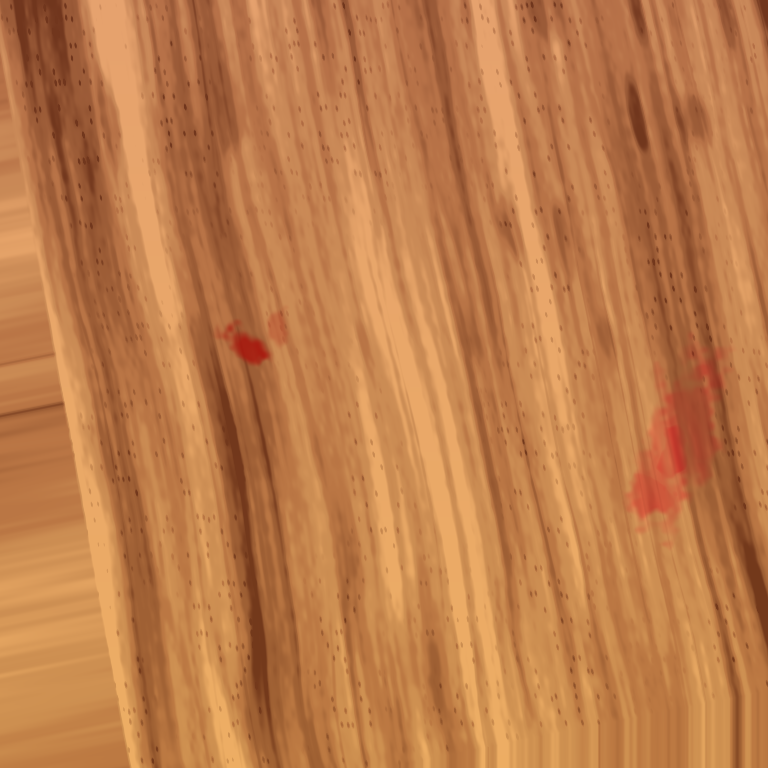
Write a three.js fragment shader that draws this texture.

```glsl
// Warm wood plank with leaning grain, pores and two red paint smears.
// Noise stretched along sheared plank coordinates gives a tone, which a
// colour ramp turns into wood; plain streaks fill the strip beside it.
varying vec2 vUv;

float hash(vec2 p) {
  vec3 q = fract(vec3(p.xyx) * 0.1031);
  q += dot(q, q.yzx + 33.33);
  return fract((q.x + q.y) * q.z);
}

float noise(vec2 p) {
  vec2 i = floor(p), f = fract(p);
  f = f * f * (3.0 - 2.0 * f);
  return mix(mix(hash(i), hash(i + vec2(1.0, 0.0)), f.x),
             mix(hash(i + vec2(0.0, 1.0)), hash(i + 1.0), f.x), f.y);
}

// Noise centred on zero, with separate scales across and along the grain
float streak(float across, float along, float seed) {
  return noise(vec2(across + seed, along + seed * 1.7)) - 0.5;
}

float band(float u, float centre, float width) {
  float k = (u - centre) / width;
  return exp(-k * k);
}

// Thin winding line where a streak crosses zero
float vein(float across, float along, float seed) {
  return 1.0 - smoothstep(0.0, 0.11, abs(streak(across, along, seed)));
}

// Short dark pores, one possible in each jittered cell
float pores(vec2 g) {
  vec2 cell = floor(g);
  vec2 jitter = vec2(hash(cell + 7.0), hash(cell + 19.0)) - 0.5;
  float r = length(fract(g) - 0.5 - 0.3 * jitter);
  return step(0.8, hash(cell)) * (1.0 - smoothstep(0.08, 0.36, r));
}

vec3 woodRamp(float t) {
  vec3 c = mix(vec3(0.45, 0.22, 0.11), vec3(0.62, 0.37, 0.21), smoothstep(0.0, 0.27, t));
  c = mix(c, vec3(0.73, 0.46, 0.27), smoothstep(0.27, 0.46, t));
  c = mix(c, vec3(0.80, 0.55, 0.33), smoothstep(0.46, 0.64, t));
  return mix(c, vec3(0.92, 0.66, 0.41), smoothstep(0.64, 0.86, t));
}

float plankTone(float u, float v) {
  // Broad bands down to fine fibres
  float t = 0.57 + 0.42 * streak(u * 16.0, v * 1.3, 3.0);
  t += 0.38 * streak(u * 38.0, v * 1.8, 11.0);
  t += 0.32 * streak(u * 85.0, v * 2.6, 23.0);
  t += 0.20 * streak(u * 170.0, v * 6.0, 41.0);
  t += 0.10 * streak(u * 200.0, v * 70.0, 57.0);

  // Main light and dark growth bands
  t += 0.32 * band(u, 0.13, 0.028) + 0.17 * band(u, 0.51, 0.035);
  t += 0.22 * band(u, 0.415, 0.022) * band(v, 0.36, 0.16);
  t -= 0.24 * band(u, 0.25, 0.016) + 0.24 * band(u, 0.455, 0.007);
  t -= 0.12 * band(u, 0.05, 0.045) + 0.10 * band(u, 0.21, 0.03);
  t -= 0.24 * band(u, 0.365, 0.016) * band(v, 0.28, 0.19);
  t -= 0.20 * band(u, 0.825, 0.01);

  // Dark veins, blotches and pores
  t -= 0.20 * vein(u * 19.0, v * 0.9, 71.0);
  t -= 0.10 * vein(u * 46.0, v * 1.6, 83.0);
  float blotch = smoothstep(0.2, 0.42, streak(u * 34.0, v * 7.0, 97.0));
  t -= blotch * mix(0.32, 0.08, smoothstep(0.2, 0.7, v));
  float poreArea = smoothstep(-0.25, 0.25, streak(u * 14.0, v * 4.0, 105.0));
  t -= 0.28 * poreArea * pores(vec2(u * 150.0, v * 60.0));
  return t;
}

// Tone of the strip on the left, streaked across the plank direction
float sideTone(float x, float w) {
  float t = 0.58 + 0.15 * cos(12.6 * (w - 0.82));
  t += 0.22 * streak(w * 18.0, x * 2.0, 5.0) + 0.14 * streak(w * 60.0, x * 3.0, 13.0);
  t += 0.10 * streak(w * 150.0, x * 4.0, 29.0);
  return t - 0.22 * band(w, 0.475, 0.003) - 0.28 * band(w, 0.542, 0.003);
}

// Soft ragged ellipse leaning by the given angle
float smear(vec2 p, vec2 centre, vec2 radii, float angle) {
  vec2 q = p - centre;
  float s = sin(angle), c = cos(angle);
  q = vec2(c * q.x - s * q.y, s * q.x + c * q.y) / radii;
  float ragged = 0.7 * (noise(p * 48.0) - 0.5) + 0.35 * (noise(p * 110.0) - 0.5);
  return 1.0 - smoothstep(0.5, 1.15, length(q) + ragged);
}

void main() {
  vec2 p = vUv;
  float down = 1.0 - p.y;

  // Grain leans right going down, then runs upright in the lower right corner
  float v = min(down, 0.96 - 0.2 * (p.x - 0.7));
  float u = p.x - (0.17 + 0.04 * p.x) * v;
  u += 0.022 * streak(u * 5.0, v * 2.6, 2.0) + 0.005 * streak(u * 16.0, v * 9.0, 8.0);

  float edge = p.x - 0.182 * down + 0.012;
  float tone = plankTone(u, v) + 0.12 * band(edge, 0.004, 0.006);
  tone = mix(sideTone(p.x, down + 0.2 * p.x), tone, smoothstep(-0.003, 0.003, edge));
  vec3 colour = woodRamp(tone);

  // Rosier at the top, more golden at the bottom
  colour *= mix(vec3(0.98, 0.96, 1.05), vec3(1.01, 1.03, 0.95), down);

  // Red paint: a small dense dab and a larger thin rub
  float fibre = 0.75 + 0.7 * streak(u * 75.0, v * 9.0, 61.0);
  float dab = smear(p, vec2(0.323, 0.545), vec2(0.036, 0.023), 0.65);
  dab = max(dab, 0.3 * smear(p, vec2(0.362, 0.572), vec2(0.016, 0.024), 0.2));
  float rub = 0.62 * smear(p, vec2(0.888, 0.435), vec2(0.046, 0.12), 0.24);
  rub = max(rub, 0.75 * smear(p, vec2(0.848, 0.353), vec2(0.036, 0.026), 0.5));
  rub = max(rub, 0.9 * smear(p, vec2(0.878, 0.41), vec2(0.022, 0.055), 0.1));
  colour = mix(colour, vec3(0.80, 0.19, 0.16) * (0.75 + 0.4 * tone), rub * fibre);
  colour = mix(colour, vec3(0.66, 0.07, 0.04), dab * (0.6 + 0.35 * fibre));

  gl_FragColor = vec4(colour, 1.0);
}
```
